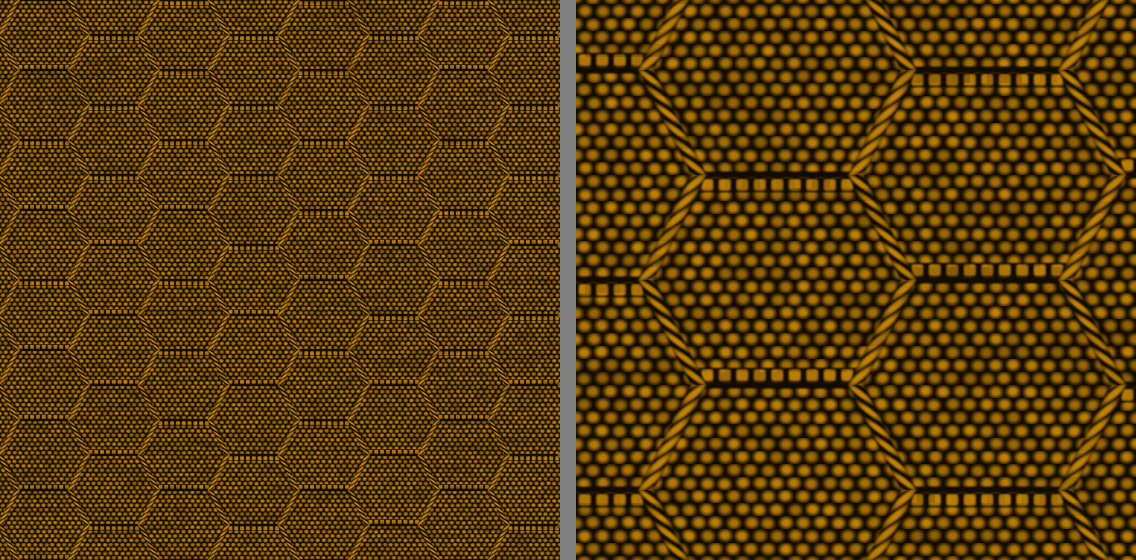
Left: the whole. Right: its middle third, enlarged.
Write a WebGL 1 fragment shader that draws this pattern.

```glsl
precision highp float;

uniform vec2 u_resolution;

const float HEXES = 8.0;              // hexagon columns and rows across the tile
const vec2 THREADS = vec2(12.0, 16.0); // stitches and rows per hexagon pitch
const vec2 STITCH_SHAPE = vec2(1.42, 1.22); // narrowing of a stitch in its cell
const float ZIGZAG = 0.125;           // sideways swing of the slanted borders
const float FIRST_BORDER = 1.125;     // position of the first slanted border
const float BAND_HALF = 0.038;        // half width of a slanted border
const float FLOAT_TILT = 0.95;        // shear of the long stitches in it
const float FLOATS = 12.0;            // long stitches per hexagon pitch
const float LEAN = 0.45;              // lean of the weave next to the border
const float LEAN_REACH = 0.07;        // how far that lean carries inward
const vec2 GROOVE = vec2(-0.25, 0.2); // dark line of a flat border, in rows
const vec2 BLOCKS = vec2(0.2, 1.3);   // square stitches beside it, in rows
const float STITCH_RADIUS = 0.48;
const float STITCH_SOFTNESS = 0.32;
const float STITCH_WEAR = 0.22;       // brightness spread between stitches
const float STITCH_JITTER = 0.1;      // uneven placing of the stitches
const float STREAK_WEAR = 0.15;       // depth of the dull horizontal streaks
const float STREAKS = 2.0;            // streak noise cells per hexagon pitch
const vec3 SHADOW = vec3(0.07, 0.047, 0.0);
const vec3 AMBER = vec3(0.755, 0.505, 0.022);

float hash(vec2 p) {
  vec3 q = fract(vec3(p.xyx) * vec3(0.1031, 0.1030, 0.0973));
  q += dot(q, q.yzx + 33.33);
  return fract((q.x + q.y) * q.z);
}

// Smooth noise along x that wraps after the given number of cells.
float wrappedNoise(float x, float row, float cells) {
  float i = floor(x);
  float t = smoothstep(0.0, 1.0, x - i);
  float a = hash(vec2(mod(i, cells), row));
  float b = hash(vec2(mod(i + 1.0, cells), row));
  return mix(a, b, t);
}

// Rounded thread top: bright in the middle, fading into the gap.
float stitch(vec2 p, float soft) {
  return 1.0 - smoothstep(STITCH_RADIUS - soft, STITCH_RADIUS + soft, length(p));
}

// Soft band between two limits.
float band(float x, vec2 limits, float soft) {
  return smoothstep(limits.x - soft, limits.x + soft, x)
       * (1.0 - smoothstep(limits.y - soft, limits.y + soft, x));
}

void main() {
  vec2 p = gl_FragCoord.xy / u_resolution * HEXES;
  float pixel = HEXES / min(u_resolution.x, u_resolution.y);
  float soft = max(STITCH_SOFTNESS, 0.7 * pixel * THREADS.y);

  // Nearest zigzag border between two hexagon columns.
  float border = floor(p.x - FIRST_BORDER + 0.5);
  float side = 1.0 - 2.0 * mod(border, 2.0);
  float phase = fract(p.y);
  float zigzag = side * ZIGZAG * (1.0 - 4.0 * abs(phase - 0.5));
  float across = p.x - FIRST_BORDER - border - zigzag;
  float slant = side * (phase < 0.5 ? 1.0 : -1.0);

  // Plain weave: every other row is shifted by half a stitch.
  float row = floor(p.y * THREADS.y);
  vec2 weave = p * THREADS;
  weave.x += 0.5 * mod(row, 2.0);
  vec2 stitchId = vec2(mod(floor(weave.x), HEXES * THREADS.x), row);
  vec2 cell = fract(weave) - 0.5;
  cell += STITCH_JITTER * (vec2(hash(stitchId + 5.0), hash(stitchId + 61.0)) - 0.5);
  cell.y -= slant * LEAN * exp(-abs(across) / LEAN_REACH) * cell.x;
  float light = stitch(cell * STITCH_SHAPE, soft);

  // Flat border: a row of square stitches beside a dark groove.
  float column = border + step(0.0, across);
  float hexY = p.y - 0.5 * mod(column, 2.0);
  vec2 edgeId = mod(vec2(column, floor(hexY + 0.5)), HEXES);
  float flip = hash(edgeId + 7.0) < 0.35 ? 1.0 : -1.0;
  float rise = (fract(hexY + 0.5) - 0.5) * flip * THREADS.y;
  float rowSoft = max(0.15, 0.5 * pixel * THREADS.y);
  float blockY = (rise - BLOCKS.x) / (BLOCKS.y - BLOCKS.x) - 0.5;
  vec2 block = vec2(fract(p.x * THREADS.x) - 0.5, blockY);
  float blockLight = stitch(block * block * vec2(4.0, 2.8), soft);
  light = mix(light, blockLight, band(rise, BLOCKS, rowSoft));
  light *= 1.0 - band(rise, GROOVE, rowSoft);

  // Slanted border: long leaning stitches, thinner on the falling side.
  float sheared = fract((p.y - slant * FLOAT_TILT * across) * FLOATS) - 0.5;
  float thinness = slant > 0.0 ? 1.2 : 1.6;
  vec2 longCell = vec2(across / BAND_HALF * 0.5, sheared * thinness);
  float edgeSoft = max(0.012, 0.7 * pixel);
  float inBand = band(across, vec2(-BAND_HALF, BAND_HALF), edgeSoft);
  light = mix(light, stitch(longCell, soft), inBand);

  // Wear: uneven stitches and dull streaks along single rows.
  float wear = 1.0 - STITCH_WEAR * hash(stitchId) * (1.0 - inBand);
  float dull = wrappedNoise(p.x * STREAKS, row + 31.0, HEXES * STREAKS);
  wear *= 1.0 - STREAK_WEAR * smoothstep(0.55, 0.95, dull);

  gl_FragColor = vec4(mix(SHADOW, AMBER, light * wear), 1.0);
}
```
